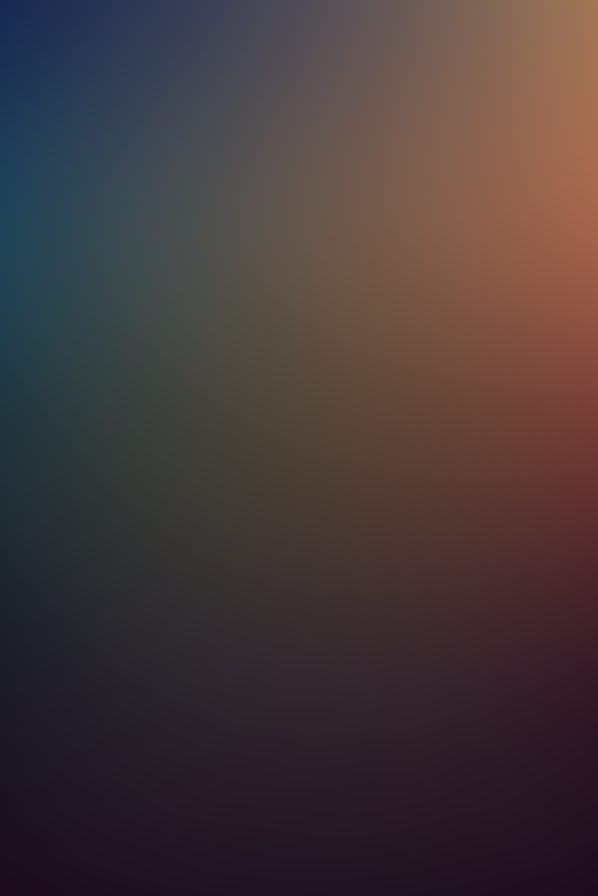
Write a WebGL 2 fragment shader that draws this background.

```glsl
#version 300 es
precision highp float;
// Soft dusk gradient: blue left edge, amber right glow, sinking into dark plum.

#define ROWS 5          // colour stops per column, top to bottom
#define MIDDLE 0.5      // horizontal place of the middle column
#define BRIGHTNESS 1.0

uniform vec2 u_resolution;
out vec4 outColor;

// Vertical colour ramps, evenly spaced from top to bottom
const vec3 BLUE_EDGE[ROWS] = vec3[ROWS](
  vec3(0.092, 0.157, 0.318), vec3(0.118, 0.259, 0.343), vec3(0.125, 0.196, 0.232),
  vec3(0.106, 0.108, 0.155), vec3(0.108, 0.045, 0.115));
const vec3 OLIVE_CENTER[ROWS] = vec3[ROWS](
  vec3(0.312, 0.298, 0.338), vec3(0.392, 0.337, 0.298), vec3(0.306, 0.257, 0.214),
  vec3(0.200, 0.158, 0.180), vec3(0.128, 0.070, 0.128));
const vec3 AMBER_EDGE[ROWS] = vec3[ROWS](
  vec3(0.637, 0.470, 0.335), vec3(0.643, 0.392, 0.296), vec3(0.433, 0.220, 0.204),
  vec3(0.210, 0.104, 0.150), vec3(0.114, 0.050, 0.115));

// Catmull-Rom spline through the stops of one ramp
vec3 ramp(vec3 stops[ROWS], float t) {
  float place = clamp(t, 0.0, 1.0) * float(ROWS - 1);
  int i = min(int(place), ROWS - 2);
  float f = place - float(i);
  vec3 a = stops[i];
  vec3 b = stops[i + 1];
  vec3 before = i > 0 ? stops[max(i - 1, 0)] : 2.0 * a - b;
  vec3 after = i < ROWS - 2 ? stops[min(i + 2, ROWS - 1)] : 2.0 * b - a;
  vec3 slopeA = 0.5 * (b - before);
  vec3 slopeB = 0.5 * (after - a);
  float f2 = f * f;
  float f3 = f2 * f;
  return (2.0 * f3 - 3.0 * f2 + 1.0) * a + (f3 - 2.0 * f2 + f) * slopeA
       + (3.0 * f2 - 2.0 * f3) * b + (f3 - f2) * slopeB;
}

void main() {
  vec2 uv = gl_FragCoord.xy / u_resolution;
  float depth = 1.0 - uv.y;

  // Quadratic blend across the three columns
  float x = uv.x;
  float leftWeight = (x - MIDDLE) * (x - 1.0) / MIDDLE;
  float centerWeight = x * (1.0 - x) / (MIDDLE * (1.0 - MIDDLE));
  float rightWeight = x * (x - MIDDLE) / (1.0 - MIDDLE);

  vec3 color = leftWeight * ramp(BLUE_EDGE, depth)
             + centerWeight * ramp(OLIVE_CENTER, depth)
             + rightWeight * ramp(AMBER_EDGE, depth);

  outColor = vec4(clamp(color * BRIGHTNESS, 0.0, 1.0), 1.0);
}
```
